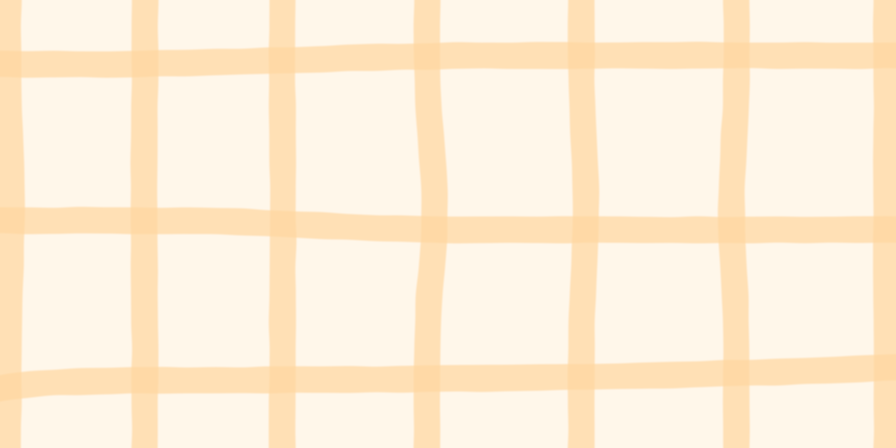
Give the GLSL for this pattern, as a Shadertoy shader.

```glsl
// Hand-painted gingham grid: seven upright and three level translucent strokes on cream.
// Each stroke is a soft band around a gently bent centre line; where two bands cross,
// the paint is laid twice. The canvas measures 768 by 384 units, with y running down.

const float PI = 3.14159265;

float hash(vec2 p) {
    return fract(sin(dot(p, vec2(127.1, 311.7))) * 43758.5453);
}

// Smooth noise along a stroke, from -1 to 1, different for every seed
float wobble(float along, float seed) {
    float cell = floor(along);
    float t = smoothstep(0.0, 1.0, fract(along));
    return 2.0 * mix(hash(vec2(cell, seed)), hash(vec2(cell + 1.0, seed)), t) - 1.0;
}

// Centre x of upright stroke i: uneven spacing, plus a bow around mid-height
float columnCentre(float i, float y) {
    float t = PI * i / 6.0;
    float spacing = -15.5 * sin(t) - 3.0 * sin(2.0 * t) + 2.0 * sin(3.0 * t);
    float bow = 2.65 * sin(t) - 4.0 * sin(3.0 * t) + 2.0 * sin(4.0 * t)
              + 3.0 * max(1.0 - i, 0.0);
    float fromMiddle = (y - 178.0) / 68.0;
    return 7.0 + 125.5 * i + spacing + bow * exp(-fromMiddle * fromMiddle);
}

// Centre y of level stroke j: each one drifts in its own way
float rowCentre(int j, float x) {
    vec3 drift = vec3(-7.5 * smoothstep(80.0, 430.0, x),
                      -1.5 + 8.0 * smoothstep(150.0, 390.0, x),
                      7.0 * exp(-x / 35.0) - 11.0 * pow(x / 768.0, 3.0));
    return 55.0 + 135.5 * float(j) + drift[j];
}

// Coverage of a band with slightly uneven edges
float stroke(float offset, float along, float seed, float softness) {
    float side = offset < 0.0 ? 0.0 : 50.0;
    float halfWidth = 11.3 + 0.45 * wobble(along / 23.0, seed + side);
    return smoothstep(-softness, softness, halfWidth - abs(offset));
}

void mainImage(out vec4 fragColor, in vec2 fragCoord) {
    vec2 uv = fragCoord / iResolution.xy;
    vec2 p = vec2(uv.x, 1.0 - uv.y) * vec2(768.0, 384.0);
    float softness = max(1.3, 0.75 * 384.0 / iResolution.y);

    float columns = 0.0;
    for (int i = 0; i < 7; i++) {
        float n = float(i);
        columns = max(columns, stroke(p.x - columnCentre(n, p.y), p.y, n, softness));
    }

    float rows = 0.0;
    for (int j = 0; j < 3; j++) {
        rows = max(rows, stroke(p.y - rowCentre(j, p.x), p.x, 20.0 + float(j), softness));
    }

    // Two coats of translucent paint over the cream ground
    vec3 paint = vec3(1.0, 0.842, 0.627);
    vec3 color = vec3(1.0, 0.967, 0.917);
    color = mix(color, paint, 0.71 * columns);
    color = mix(color, paint, 0.71 * rows);
    fragColor = vec4(color, 1.0);
}
```
